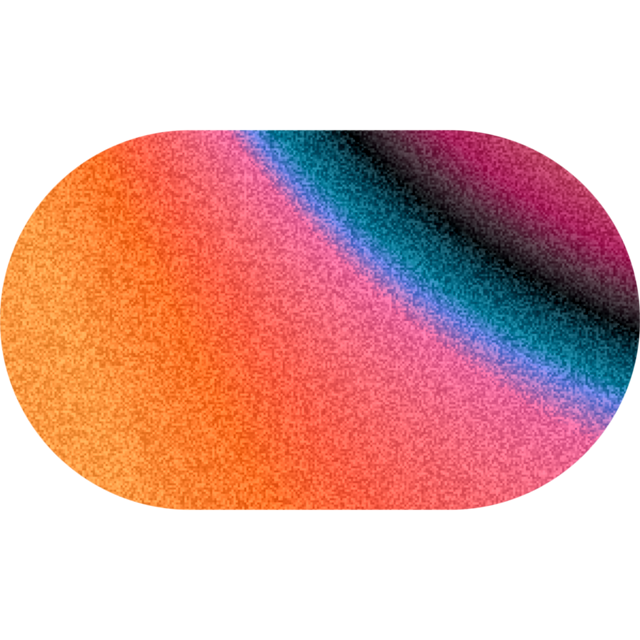
Reproduce this background procedurally as a Shadertoy shader.

```glsl
// A grainy pill on white, filled with an arc-shaped gradient: rose and black
// at the upper right, a teal and blue rim, then pink, coral and orange.
// Signed distance to one large circle picks the colour; value noise adds grain.

#define PILL_RADIUS 0.2965
#define ARC_CENTER vec2(1.499, 1.686)
#define ARC_RADIUS 1.422
#define FAN_BASE 0.8
#define FAN_GROWTH 0.6
#define GRAIN_SCALE 300.0
#define GRAIN_AMOUNT 0.26
#define GRAIN_JITTER 0.012

const vec3 ROSE    = vec3(0.76, 0.29, 0.40);
const vec3 MAGENTA = vec3(0.66, 0.13, 0.36);
const vec3 ASH     = vec3(0.31, 0.20, 0.25);
const vec3 BLACK   = vec3(0.04, 0.06, 0.07);
const vec3 PETROL  = vec3(0.01, 0.30, 0.38);
const vec3 TEAL    = vec3(0.03, 0.48, 0.60);
const vec3 BLUE    = vec3(0.40, 0.49, 0.87);
const vec3 PINK    = vec3(0.92, 0.40, 0.61);
const vec3 CORAL   = vec3(0.95, 0.40, 0.47);
const vec3 RED     = vec3(0.99, 0.37, 0.27);
const vec3 ORANGE  = vec3(1.00, 0.44, 0.15);
const vec3 AMBER   = vec3(1.00, 0.60, 0.26);

float hash(vec2 p) {
    vec3 q = fract(p.xyx * 0.1031);
    q += dot(q, q.yzx + 33.33);
    return fract((q.x + q.y) * q.z);
}

float valueNoise(vec2 p) {
    vec2 cell = floor(p), f = fract(p);
    f = f * f * (3.0 - 2.0 * f);
    float low  = mix(hash(cell), hash(cell + vec2(1.0, 0.0)), f.x);
    float high = mix(hash(cell + vec2(0.0, 1.0)), hash(cell + 1.0), f.x);
    return mix(low, high, f.y);
}

// Fades from the colour so far to the next one between two distances.
vec3 fadeTo(vec3 color, vec3 next, float from, float to, float d) {
    return mix(color, next, clamp((d - from) / (to - from), 0.0, 1.0));
}

// Distance from the rim; bands outside it widen toward the lower right.
float arcDistance(vec2 p) {
    float d = length(p - ARC_CENTER) - ARC_RADIUS;
    float along = p.x + 1.0 - p.y;
    float fan = FAN_BASE + FAN_GROWTH * along * along;
    return d > 0.0 ? d / fan : d;
}

vec3 arcGradient(float d) {
    vec3 c = fadeTo(ROSE, MAGENTA, -0.295, -0.220, d);
    c = fadeTo(c, ASH,    -0.220, -0.160, d);
    c = fadeTo(c, BLACK,  -0.160, -0.118, d);
    c = fadeTo(c, PETROL, -0.118, -0.075, d);
    c = fadeTo(c, TEAL,   -0.075, -0.030, d);
    c = fadeTo(c, BLUE,   -0.030,  0.000, d);
    c = fadeTo(c, PINK,    0.000,  0.028, d);
    c = fadeTo(c, CORAL,   0.028,  0.085, d);
    c = fadeTo(c, RED,     0.085,  0.165, d);
    c = fadeTo(c, ORANGE,  0.165,  0.240, d);
    return fadeTo(c, AMBER, 0.240, 0.400, d);
}

float pillDistance(vec2 p) {
    p -= 0.5;
    p.x = max(abs(p.x) - (0.5 - PILL_RADIUS), 0.0);
    return length(p) - PILL_RADIUS;
}

void mainImage(out vec4 fragColor, in vec2 fragCoord) {
    float size = min(iResolution.x, iResolution.y);
    vec2 p = (fragCoord - 0.5 * iResolution.xy) / size + 0.5;

    // Gradient with grain in both position and brightness
    float grain = valueNoise(p * GRAIN_SCALE) - 0.5;
    vec3 color = arcGradient(arcDistance(p) + grain * GRAIN_JITTER);
    color = clamp(color + grain * GRAIN_AMOUNT, 0.0, 1.0);

    // Smooth pill edge over white
    float pixel = 1.0 / size;
    float outside = smoothstep(-pixel, pixel, pillDistance(p));
    fragColor = vec4(mix(color, vec3(1.0), outside), 1.0);
}
```
